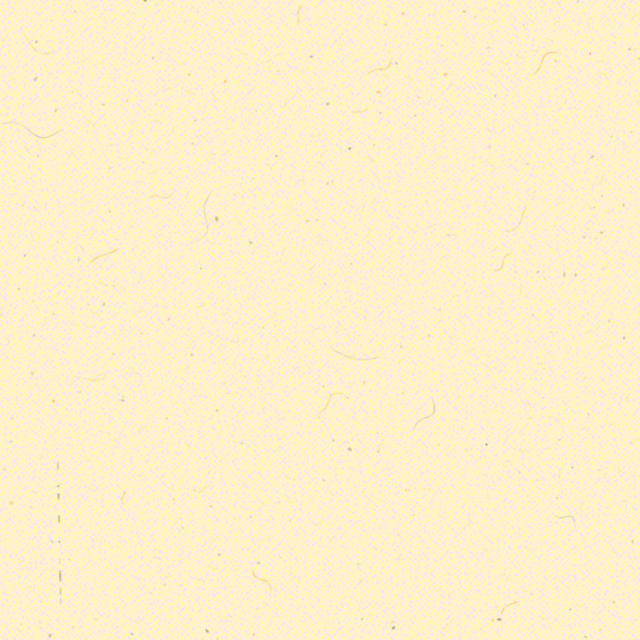
A Shadertoy shader for this texture:

```glsl
// Cream recycled paper: fine yellow and pink grain, faint curved fibres and small specks.

const vec3 YELLOW = vec3(0.994, 0.978, 0.625);
const vec3 CREAM  = vec3(0.993, 0.952, 0.804);
const vec3 PINK   = vec3(0.984, 0.880, 0.942);
const vec3 OCHRE  = vec3(0.92, 0.75, 0.32);
const vec3 STRAW  = vec3(0.96, 0.83, 0.50);
const vec3 GREY   = vec3(0.55, 0.50, 0.41);
const vec3 RUST   = vec3(0.92, 0.58, 0.42);
const float GRAIN_FREQ = 205.0;
const float FINE_FREQ = 285.0;
const float WEAVE_FREQ = 105.0;
const float GRAIN_GAIN = 0.80;
const float FINE_GAIN = 0.50;
const float WEAVE_GAIN = 0.26;
const float STREAK_X = 0.092;
const float TAU = 6.2831853;

float hash(vec2 p) {
    vec3 q = fract(vec3(p.xyx) * 0.1031);
    q += dot(q, q.yzx + 33.33);
    return fract((q.x + q.y) * q.z);
}

float noise(vec2 p) {
    vec2 i = floor(p), f = fract(p);
    f = f * f * (3.0 - 2.0 * f);
    return mix(mix(hash(i), hash(i + vec2(1, 0)), f.x),
               mix(hash(i + vec2(0, 1)), hash(i + vec2(1, 1)), f.x), f.y);
}

// Gradient noise around zero, free of broad drift
float ramp(vec2 p, vec2 i, vec2 corner) {
    float a = hash(i + corner) * TAU;
    return dot(vec2(cos(a), sin(a)), p - i - corner);
}
float gradientNoise(vec2 p) {
    vec2 i = floor(p), f = smoothstep(0.0, 1.0, fract(p));
    return mix(mix(ramp(p, i, vec2(0)), ramp(p, i, vec2(1, 0)), f.x),
               mix(ramp(p, i, vec2(0, 1)), ramp(p, i, vec2(1)), f.x), f.y);
}

vec2 rotate(vec2 p, float angle) {
    float c = cos(angle), s = sin(angle);
    return vec2(c * p.x + s * p.y, c * p.y - s * p.x);
}

// Paper tint on the yellow-cream-pink ramp
vec3 paper(vec2 uv) {
    float grain = GRAIN_GAIN * gradientNoise(rotate(uv, TAU / 8.0) * GRAIN_FREQ + 400.0);
    float fine = FINE_GAIN * (noise(uv * FINE_FREQ + 41.0) - 0.5);
    vec2 drift = vec2(noise(uv * 14.0), noise(uv * 14.0 + 50.0)) * 2.0;
    vec2 wave = cos(TAU * WEAVE_FREQ * uv + drift);
    float tone = clamp(grain + fine + WEAVE_GAIN * wave.x * wave.y, -0.5, 0.5) * 2.0;
    return mix(CREAM, tone < 0.0 ? YELLOW : PINK, abs(tone));
}

// Coverage of bent, wavy hairs scattered one per cell
float fibres(vec2 uv, float cells, float density, float halfLength, float width, float seed) {
    float soft = 0.0012 + 0.5 / iResolution.y, cover = 0.0;
    vec2 home = floor(uv * cells);
    for (int k = 0; k < 9; k++) {
        vec2 id = home + vec2(k % 3 - 1, k / 3 - 1), key = id + seed;
        if (hash(key) > density) continue;
        vec2 centre = (id + vec2(hash(key + 11.3), hash(key + 23.7))) / cells;
        vec2 p = rotate(uv - centre, (hash(key + 37.1) - 0.4) * 2.4);
        float len = halfLength * mix(0.35, 1.0, hash(key + 51.9));
        float u = p.x / len;
        float bend = (hash(key + 67.3) - 0.5) * 1.1;
        float wave = (hash(key + 83.1) - 0.5) * 0.35;
        float curve = len * (bend * u * u + wave * sin(4.0 * u));
        float slope = 2.0 * bend * u + 4.0 * wave * cos(4.0 * u);
        float dist = abs(p.y - curve) / sqrt(1.0 + slope * slope);
        float line = 1.0 - smoothstep(width - soft, width + soft, dist);
        line *= 1.0 - smoothstep(0.6, 1.0, abs(u));
        line *= 0.25 + 0.75 * noise(vec2(u * 5.0, seed) + key);
        cover = max(cover, line * mix(0.4, 1.0, hash(key + 97.7)));
    }
    return cover;
}

// Small soft flecks: colour in rgb, coverage in a
vec4 specks(vec2 uv, float cells, float density, float radius, float seed) {
    float soft = 0.0009 + 0.5 / iResolution.y;
    vec4 best = vec4(GREY, 0.0);
    vec2 home = floor(uv * cells);
    for (int k = 0; k < 9; k++) {
        vec2 id = home + vec2(k % 3 - 1, k / 3 - 1), key = id + seed;
        if (hash(key) > density) continue;
        vec2 centre = (id + vec2(hash(key + 13.1), hash(key + 29.3))) / cells;
        vec2 p = rotate(uv - centre, hash(key + 43.7) * TAU);
        p.x /= 1.0 + 0.6 * hash(key + 59.9);
        float r = radius * mix(0.6, 1.2, hash(key + 71.3));
        float cover = 1.0 - smoothstep(r - soft, r + soft, length(p));
        cover *= mix(0.35, 0.9, hash(key + 89.3));
        float kind = hash(key + 101.9);
        vec3 tint = kind < 0.5 ? GREY : kind < 0.75 ? RUST : OCHRE;
        if (cover > best.a) best = vec4(tint, cover);
    }
    return best;
}

void mainImage(out vec4 fragColor, in vec2 fragCoord) {
    vec2 uv = fragCoord / iResolution.y;
    vec3 colour = paper(uv);
    // Fibres, from faint and short to strong and long
    colour = mix(colour, STRAW, 0.45 * fibres(uv, 30.0, 0.50, 0.012, 0.0010, 200.0));
    colour = mix(colour, OCHRE, 0.75 * fibres(uv, 8.0, 0.22, 0.036, 0.0011, 310.0));
    colour = mix(colour, GREY, 0.50 * fibres(uv, 5.0, 0.10, 0.055, 0.0008, 437.0));
    // Flecks
    vec4 faint = specks(uv, 26.0, 0.24, 0.0015, 610.0), bold = specks(uv, 9.0, 0.34, 0.0020, 730.0);
    colour = mix(colour, faint.rgb, 0.45 * faint.a);
    colour = mix(colour, bold.rgb, 0.80 * bold.a);
    // Broken vertical crease near the lower left
    float offset = abs(uv.x - STREAK_X - 0.02 * (0.2 - uv.y));
    float streak = 1.0 - smoothstep(0.0005, 0.003, offset);
    streak *= smoothstep(0.05, 0.08, uv.y) * (1.0 - smoothstep(0.25, 0.34, uv.y));
    streak *= smoothstep(0.5, 0.9, noise(vec2(3.0, uv.y * 150.0)));
    fragColor = vec4(mix(colour, GREY, 0.5 * streak), 1.0);
}
```
